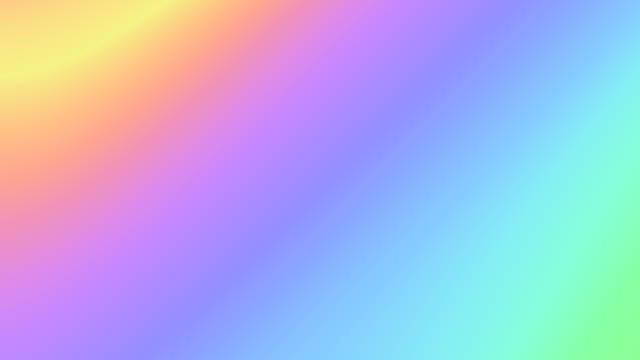
Write a WebGL 1 fragment shader that draws this background.

```glsl
precision highp float;
// Soft pastel rainbow sweeping diagonally from warm yellow to mint green.

uniform vec2 u_resolution;

// Ramp colours, in order along the sweep
const vec3 APRICOT    = vec3(0.995, 0.785, 0.530);
const vec3 SAND       = vec3(0.985, 0.870, 0.520);
const vec3 YELLOW     = vec3(0.965, 0.950, 0.520);
const vec3 ORANGE     = vec3(1.000, 0.755, 0.525);
const vec3 SALMON     = vec3(1.000, 0.645, 0.570);
const vec3 PINK       = vec3(0.945, 0.575, 0.720);
const vec3 ORCHID     = vec3(0.870, 0.540, 0.920);
const vec3 VIOLET     = vec3(0.775, 0.530, 1.000);
const vec3 PERIWINKLE = vec3(0.577, 0.560, 1.000);
const vec3 CORNFLOWER = vec3(0.533, 0.675, 1.000);
const vec3 SKY        = vec3(0.526, 0.810, 1.000);
const vec3 CYAN       = vec3(0.522, 0.935, 0.960);
const vec3 AQUA       = vec3(0.522, 1.000, 0.860);
const vec3 MINT       = vec3(0.526, 1.000, 0.650);
const vec3 GREEN      = vec3(0.550, 1.000, 0.580);

// Bending of the bands near the left edge
const float LEFT_BEND = 0.33;
const float LEFT_FADE = 4.0;
const float TOP_RISE  = 10.0;
const float DOWN_FADE = 0.5;

// Steepening of the bands towards the lower right
const float RIGHT_BEND  = 0.34;
const float RIGHT_START = 1.6;
const float RIGHT_END   = 2.45;

// Position along the sweep; p is in canvas heights, measured from the top left
float sweep(vec2 p) {
    float diagonal = p.x + p.y;
    float left = LEFT_BEND * exp(-LEFT_FADE * p.x)
               * (1.0 - exp(-TOP_RISE * p.y)) * (1.0 - DOWN_FADE * p.y);
    float right = RIGHT_BEND * p.y * smoothstep(RIGHT_START, RIGHT_END, diagonal);
    return diagonal + left - right;
}

// Blend to the next colour while s runs from start to end
vec3 blend(vec3 base, vec3 next, float start, float end, float s) {
    return mix(base, next, clamp((s - start) / (end - start), 0.0, 1.0));
}

vec3 rainbow(float s) {
    vec3 c = APRICOT;
    c = blend(c, SAND,       0.00, 0.25, s);
    c = blend(c, YELLOW,     0.25, 0.47, s);
    c = blend(c, ORANGE,     0.47, 0.63, s);
    c = blend(c, SALMON,     0.63, 0.74, s);
    c = blend(c, PINK,       0.74, 0.85, s);
    c = blend(c, ORCHID,     0.85, 0.99, s);
    c = blend(c, VIOLET,     0.99, 1.12, s);
    c = blend(c, PERIWINKLE, 1.12, 1.42, s);
    c = blend(c, CORNFLOWER, 1.42, 1.62, s);
    c = blend(c, SKY,        1.62, 1.81, s);
    c = blend(c, CYAN,       1.81, 1.94, s);
    c = blend(c, AQUA,       1.94, 2.07, s);
    c = blend(c, MINT,       2.07, 2.26, s);
    c = blend(c, GREEN,      2.26, 2.44, s);
    return c;
}

void main() {
    vec2 p = gl_FragCoord.xy / u_resolution.y;
    p.y = 1.0 - p.y;
    gl_FragColor = vec4(rainbow(sweep(p)), 1.0);
}
```
